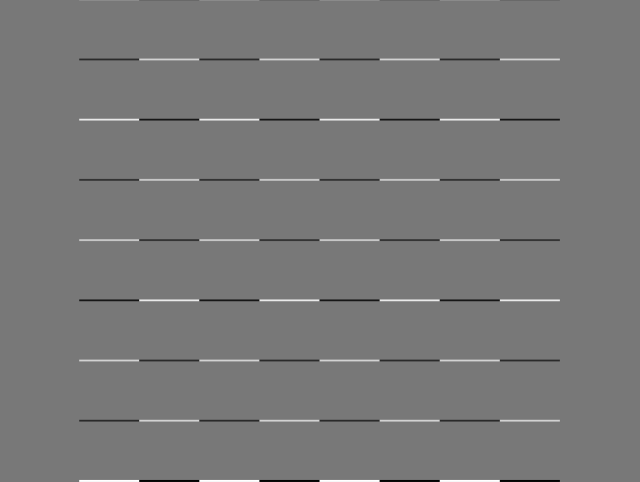
Give the GLSL for this pattern, as a Shadertoy shader.

```glsl
// Thin rules of alternating light and dark dashes on a flat grey field.

// Lengths are fractions of the canvas height.
const float COLUMNS     = 8.0;
const float LAST_ROW    = 8.0;
const float DASH_LENGTH = 0.1247;
const float ROW_STEP    = 0.12492;
const float ROW_OFFSET  = -0.00155;  // first rule sits just above the top edge
const float CENTER_X    = -0.0010;
const float LINE_WIDTH  = 0.0026;
const float SOFTNESS    = 0.0018;    // half width of the blur across a rule
const float ROW_RIPPLE  = 0.16;      // contrast swing between rules
const float RIPPLE_ROWS = 3.0;       // rules per contrast cycle
const float LAST_GAIN   = 1.5;       // extra contrast of the bottom rule
const float TAU         = 6.2831853;

const vec3 FIELD = vec3(0.472);
const vec3 LIGHT = vec3(1.0);
const vec3 DARK  = vec3(0.01);

// Share of a box filter of the given half width covered by a rule.
float ruleCoverage(float offset, float blur) {
    float halfWidth = 0.5 * LINE_WIDTH;
    float overlap = min(halfWidth, offset + blur) - max(-halfWidth, offset - blur);
    return max(overlap, 0.0) / (2.0 * blur);
}

// Contrast of a rule, rising and falling slightly down the canvas.
float rowContrast(float row) {
    float ripple = 1.0 + ROW_RIPPLE * cos(TAU * (row - 2.0) / RIPPLE_ROWS);
    return ripple * (row == LAST_ROW ? LAST_GAIN : 1.0);
}

// Signed tone: +1 light, -1 dark, 0 outside, smoothed at the dash ends.
float dashTone(float x, float row, float pixel) {
    float column = x / DASH_LENGTH + 0.5 * COLUMNS;
    if (column < 0.0 || column > COLUMNS) return 0.0;
    float endDistance = (0.5 - abs(fract(column) - 0.5)) * DASH_LENGTH;
    float parity = mod(floor(column) + row, 2.0);
    return (1.0 - 2.0 * parity) * clamp(endDistance / (0.5 * pixel), 0.0, 1.0);
}

void mainImage(out vec4 fragColor, in vec2 fragCoord) {
    float pixel = 1.0 / iResolution.y;
    float x = (fragCoord.x - 0.5 * iResolution.x) * pixel - CENTER_X;
    float depth = 1.0 - fragCoord.y * pixel - ROW_OFFSET;

    // Nearest rule, counted from the top
    float row = clamp(floor(depth / ROW_STEP + 0.5), 0.0, LAST_ROW);
    float cover = ruleCoverage(depth - row * ROW_STEP, max(SOFTNESS, 0.5 * pixel));

    // Dash colour over the field
    float tone = dashTone(x, row, pixel);
    float ink = clamp(cover * rowContrast(row), 0.0, 1.0) * abs(tone);
    fragColor = vec4(mix(FIELD, tone > 0.0 ? LIGHT : DARK, ink), 1.0);
}
```
